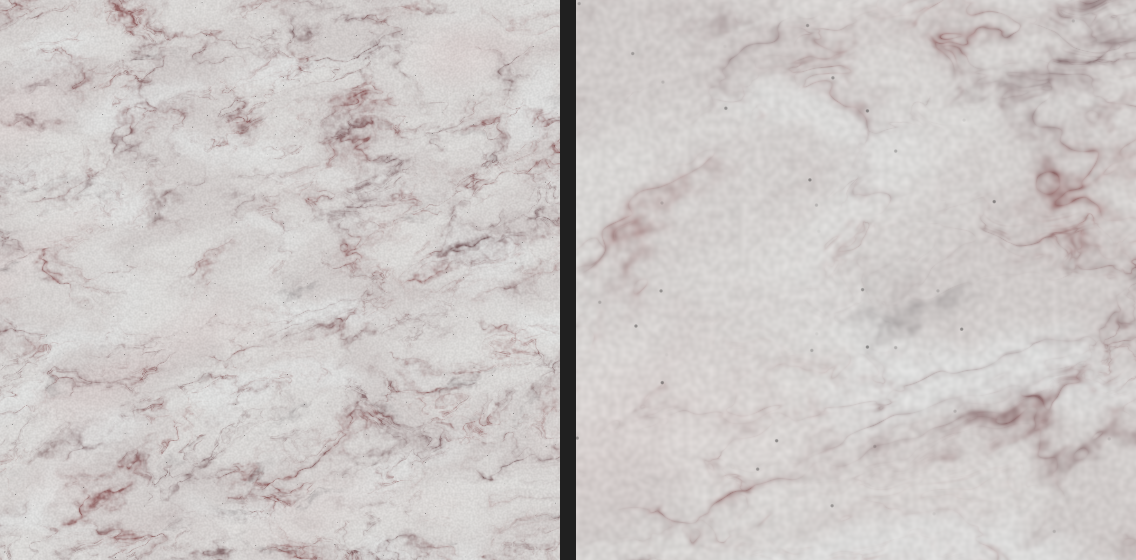
Left, the full canvas; right, a detail of the centre.
Give the GLSL for this texture, as a three.js fragment shader.

```glsl
varying vec2 vUv;

const vec3 PALE = vec3(0.856, 0.850, 0.843);
const vec3 SHADE = vec3(0.817, 0.798, 0.793);
const vec3 MILK = vec3(0.876, 0.882, 0.880);
const vec3 BLUSH = vec3(0.868, 0.805, 0.800);
const vec3 MAUVE = vec3(0.520, 0.430, 0.440);
const vec3 RUST = vec3(0.540, 0.340, 0.340);
const vec3 SLATE = vec3(0.550, 0.530, 0.535);

float hash(vec2 p) {
  vec3 q = fract(vec3(p.xyx) * 0.1031);
  q += dot(q, q.yzx + 33.33);
  return fract((q.x + q.y) * q.z);
}

// Dot product of a random unit gradient with the offset from its corner
float corner(vec2 cell, vec2 offset) {
  float angle = 6.28318 * hash(cell + 57.0);
  return dot(vec2(cos(angle), sin(angle)), offset);
}

float noise(vec2 p) {
  vec2 i = floor(p);
  vec2 f = p - i;
  vec2 u = f * f * f * (f * (f * 6.0 - 15.0) + 10.0);
  vec2 e = vec2(1.0, 0.0);
  float low = mix(corner(i, f), corner(i + e.xy, f - e.xy), u.x);
  float high = mix(corner(i + e.yx, f - e.yx), corner(i + e.xx, f - e.xx), u.x);
  return mix(low, high, u.y);
}

float fbm(vec2 p, float gain) {
  float sum = 0.0;
  float amp = 1.0;
  for (int i = 0; i < 5; i++) {
    sum += amp * noise(p);
    p = mat2(1.9, 0.6, -0.6, 1.9) * p + 17.3;
    amp *= gain;
  }
  return sum;
}

// Sharp crest along the zero line of a field, fading over the given width
float crest(float field, float width) {
  return exp(-abs(field) / width);
}

float patches(vec2 p, float low, float high) {
  return smoothstep(low, high, noise(p));
}

// Axes tilted along the bedding of the stone and squeezed across it
vec2 bedding(vec2 uv, float tilt, vec2 scale) {
  float c = cos(tilt);
  float s = sin(tilt);
  return mat2(c, -s, s, c) * uv * scale;
}

// Rare dark pits of varied strength, one candidate per cell
float pits(vec2 uv, float cells, float radius) {
  vec2 id = floor(uv * cells);
  vec2 spot = 0.2 + 0.6 * vec2(hash(id + 3.0), hash(id + 71.0));
  float d = length(fract(uv * cells) - spot);
  float strength = smoothstep(0.9, 1.0, hash(id + 131.0));
  return strength * (1.0 - smoothstep(radius * 0.3, radius, d));
}

void main() {
  vec2 p = bedding(vUv, 0.24, vec2(5.0, 9.0)) + 4.7;
  vec2 bend = vec2(fbm(p * 0.7 + 11.0, 0.55), fbm(p * 0.7 + 43.0, 0.55));
  vec2 fray = vec2(noise(vUv * 48.0), noise(vUv * 48.0 + 31.0));
  vec2 q = p + 0.45 * bend + 0.07 * fray;

  // Vein fields: broad faults, branches and hair threads
  float fault = fbm(q * 0.7 + 5.0, 0.5);
  float branch = fbm(q * 1.3 + 29.0, 0.52);
  float thread = fbm(q * 2.6 + 61.0, 0.55);

  // Calm slabs alternate with busy, crushed bands
  float busy = patches(p * 0.5 + 0.3 * bend + 83.0, -0.3, 0.2);
  float faultMask = patches(q * 1.1 + 7.0, -0.25, 0.4);
  float branchMask = patches(q * 1.3 + 37.0, -0.25, 0.35) * mix(0.3, 1.0, busy);
  float threadMask = patches(q * 1.5 + 91.0, -0.25, 0.35) * mix(0.1, 1.0, busy);

  // Cloudy ground with milky lenses
  float cloud = fbm(q * 0.9 + 101.0, 0.55);
  vec3 color = mix(SHADE, PALE, smoothstep(-0.5, 0.45, cloud));
  color = mix(color, MILK, 0.75 * patches(q * 1.2 + 241.0, 0.05, 0.45));
  color = mix(color, BLUSH, 0.35 * patches(p * 0.6 + 151.0, 0.1, 0.5));

  // Soft halos and grey smudges beside the veins, mottled by fine noise
  float mottle = 1.0 + 0.9 * noise(vUv * 75.0 + 13.0) + 0.7 * noise(vUv * 150.0);
  float halo = 0.13 * crest(fault, 0.11) * faultMask
             + 0.17 * crest(branch, 0.14) * branchMask;
  color = mix(color, MAUVE, halo * mottle);
  float smudge = smoothstep(0.28, 0.75, fbm(q * 1.7 + 173.0, 0.6));
  color = mix(color, SLATE, smudge * mottle * (0.05 + 0.5 * busy * crest(branch, 0.2)));

  // Vein cores crumble along their length, stained from mauve to rust
  float crumble = mix(0.25, 1.1, patches(q * 4.0 + 263.0, -0.3, 0.25)) * mottle;
  float core = 0.66 * crest(fault, 0.032) * faultMask
             + 0.62 * crest(branch, 0.046) * branchMask
             + 0.48 * crest(thread, 0.08) * threadMask;
  vec3 stain = mix(MAUVE, RUST, patches(p * 1.3 + 197.0, -0.3, 0.35));
  color = mix(color, stain, min(core * crumble, 0.85));

  // Dense knots where faults thicken
  float knot = patches(q * 1.7 + 223.0, 0.2, 0.5) * crest(fault, 0.08);
  color = mix(color, mix(MAUVE, RUST, 0.35) * 0.85, min(0.55 * knot * crumble, 0.8));

  // Fine crystalline grain and pits
  color += 0.045 * noise(vUv * 250.0) + 0.026 * noise(vUv * 125.0 + 9.0);
  color *= 1.0 - 0.35 * pits(vUv, 56.0, 0.08);

  gl_FragColor = vec4(color, 1.0);
}
```
